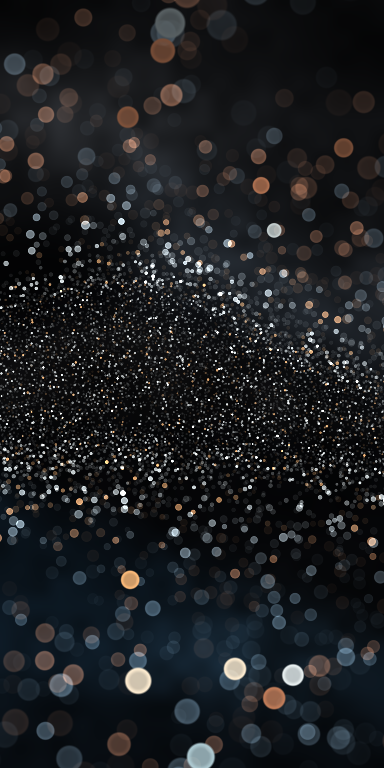
Write a Shadertoy shader that draws this texture.

```glsl
// Drifting glitter dust: a sharp band of grains between two fields of out-of-focus light discs.
#define LAYERS 6
#define COARSEST 0.13
#define LAYER_RATIO 0.6
#define FILL 0.30
#define GRAIN_RADIUS 0.0027
#define MAX_BLUR 0.038
#define DENSITY 0.95
#define GLOW 0.95
#define COPPER vec3(0.76, 0.49, 0.35)
#define STEEL vec3(0.46, 0.56, 0.63)
#define GOLD vec3(1.0, 0.74, 0.48)
#define PEARL vec3(0.92, 0.95, 0.95)

vec4 hash4(vec3 p) {
    vec4 q = fract(p.xyzx * vec4(0.1031, 0.1030, 0.0973, 0.1099));
    q += dot(q, q.wzxy + 33.33);
    return fract((q.xxyz + q.yzzw) * q.zywx);
}

float valueNoise(vec2 p) {
    vec2 i = floor(p), f = fract(p);
    f = f * f * (3.0 - 2.0 * f);
    float a = hash4(vec3(i, 7.0)).x, b = hash4(vec3(i + vec2(1, 0), 7.0)).x;
    float c = hash4(vec3(i + vec2(0, 1), 7.0)).x, d = hash4(vec3(i + 1.0, 7.0)).x;
    return mix(mix(a, b, f.x), mix(c, d, f.x), f.y);
}

// Soft elliptical spot, 1 at its centre
float blob(vec2 p, vec2 centre, vec2 size) {
    vec2 d = (p - centre) / size;
    return exp(-dot(d, d));
}

// Upper and lower limits of the band in focus
float ridge(float x) {
    return 1.18 + 0.06 * smoothstep(0.0, 0.32, x) - 0.28 * smoothstep(0.3, 1.05, x);
}
float foot(float x) { return 0.87 - 0.05 * x; }

float blurRadius(vec2 p) {
    float above = max(p.y - ridge(p.x), 0.0), below = max(foot(p.x) - p.y, 0.0);
    return GRAIN_RADIUS + MAX_BLUR * (1.0 - exp(-2.6 * pow(above, 1.4) - 2.0 * pow(below, 1.4)));
}

// Lens disc with a faint bright rim
float disc(vec2 d, float r, float px) {
    float l = length(d), edge = max(px, 0.2 * r);
    float rim = smoothstep(0.55 * r, 0.95 * r, l);
    return (0.8 + 0.2 * rim) * (1.0 - smoothstep(r - 0.5 * edge, r + 0.5 * edge, l));
}

// Share of possible discs that exist at a place
float population(vec2 p) {
    float n = 1.0 - 0.75 * blob(p, vec2(0.0, 1.36), vec2(0.26, 0.16));
    n *= 1.0 - 0.8 * blob(p, vec2(0.95, 1.87), vec2(0.36, 0.2));
    n *= 1.0 - 0.8 * blob(p, vec2(0.05, 1.95), vec2(0.2, 0.1));
    n *= 1.0 - 0.6 * blob(p, vec2(0.08, 0.52), vec2(0.3, 0.16));
    n *= 1.0 - 0.55 * blob(p, vec2(0.8, 0.68), vec2(0.3, 0.12));
    n *= 1.0 - 0.85 * blob(p, vec2(0.36, 0.92), vec2(0.05, 0.025));
    return n * DENSITY;
}

vec3 backdrop(vec2 p) {
    float above = p.y - ridge(p.x), below = foot(p.x) - p.y;
    vec3 col = mix(vec3(0.016, 0.018, 0.024), vec3(0.058, 0.062, 0.07), smoothstep(0.05, 0.4, above));
    // Warm grey bloom of the fine grains
    float band = smoothstep(0.0, -0.12, above) * smoothstep(0.0, -0.12, below);
    col += vec3(0.02, 0.018, 0.016) * band;
    // Grey dust rising behind the ridge
    float drift = exp(-pow((above - 0.19) / 0.17, 2.0)) * smoothstep(0.12, 0.45, p.x);
    col += vec3(0.085, 0.1, 0.115) * drift;
    col += vec3(0.075, 0.078, 0.082) * blob(p, vec2(0.25, 1.7), vec2(0.36, 0.17));
    // Blue slope below the band
    float slope = smoothstep(-0.02, 0.22, 0.83 - 0.42 * p.x - p.y);
    col += vec3(0.025, 0.062, 0.09) * slope * (0.35 + 0.65 * smoothstep(0.0, 0.35, p.y));
    col += vec3(0.035, 0.052, 0.064) * blob(p, vec2(0.7, 0.32), vec2(0.35, 0.16));
    col *= 1.0 - 0.65 * blob(p, vec2(1.0, 1.9), vec2(0.4, 0.2));
    col *= 1.0 - 0.6 * blob(p, vec2(0.0, 1.97), vec2(0.35, 0.14));
    col *= 1.0 - 0.5 * blob(p, vec2(0.0, 1.35), vec2(0.25, 0.13));
    return col * (0.5 + 0.6 * valueNoise(p * 7.0) + 0.4 * valueNoise(p * 19.0));
}

// One grid of scattered discs; only those whose blur suits the cell appear
vec3 scatter(vec2 p, float cell, float seed, float px) {
    vec3 light = vec3(0.0);
    vec2 home = floor(p / cell);
    for (int k = 0; k < 9; k++) {
        vec2 id = home + vec2(k % 3, k / 3) - 1.0;
        vec4 h = hash4(vec3(id + 40.0, seed)), g = hash4(vec3(id + 91.0, seed + 17.0));
        vec2 c = (id + h.xy) * cell;
        float r = blurRadius(c);
        float fit = 1.0 - abs(log2(r / (cell * FILL))) / 0.8;
        if (h.z > fit * population(c)) continue;
        float soft = smoothstep(0.003, 0.02, r);
        float warmth = mix(0.17, c.y > 1.0 ? 0.6 : 0.36, soft);
        float power = 0.07 + 0.85 * pow(h.w, mix(4.5, 4.0, soft));
        power *= mix(1.4, 0.65, soft) * (1.0 + 0.9 * step(0.95, g.z) * (1.0 - soft));
        vec3 warm = mix(GOLD, COPPER, soft), cool = mix(PEARL, STEEL, soft);
        vec3 tint = g.x < warmth ? warm : cool;
        light += tint * power * disc(p - c, r * mix(0.65, 1.15, g.y), px);
    }
    return light;
}

// Strong single light laid over the field
void lamp(inout vec3 col, vec2 p, vec2 c, float r, vec3 tint, float px) {
    col = mix(col, tint, disc(p - c, r, px));
}

void mainImage(out vec4 fragColor, in vec2 fragCoord) {
    float px = 2.0 / iResolution.y, cell = COARSEST;
    vec2 p = fragCoord * px;
    vec3 col = backdrop(p);
    for (int i = 0; i < LAYERS; i++) {
        col += GLOW * (scatter(p, cell, float(i) + 3.0, px) + scatter(p, cell, float(i) + 53.0, px));
        cell *= LAYER_RATIO;
    }
    // Brightest lights in the foreground, then the far field
    lamp(col, p, vec2(0.36, 0.227), 0.034, vec3(1.0, 0.93, 0.82), px);
    lamp(col, p, vec2(0.612, 0.258), 0.029, vec3(1.0, 0.93, 0.82), px);
    lamp(col, p, vec2(0.763, 0.242), 0.028, PEARL, px);
    lamp(col, p, vec2(0.523, 0.029), 0.036, vec3(0.68, 0.79, 0.82), px);
    lamp(col, p, vec2(0.339, 0.49), 0.024, GOLD, px);
    lamp(col, p, vec2(0.714, 0.182), 0.029, COPPER, px);
    lamp(col, p, vec2(0.714, 1.40), 0.019, vec3(0.78, 0.82, 0.82), px);
    lamp(col, p, vec2(0.443, 1.94), 0.039, vec3(0.34, 0.37, 0.38), px);
    lamp(col, p, vec2(0.424, 1.868), 0.032, COPPER * 0.6, px);
    lamp(col, p, vec2(0.333, 1.695), 0.028, COPPER * 0.65, px);
    lamp(col, p, vec2(0.68, 1.517), 0.022, COPPER * 0.9, px);
    lamp(col, p, vec2(0.895, 1.615), 0.025, COPPER * 0.6, px);
    fragColor = vec4(min(col, 1.0), 1.0);
}
```
